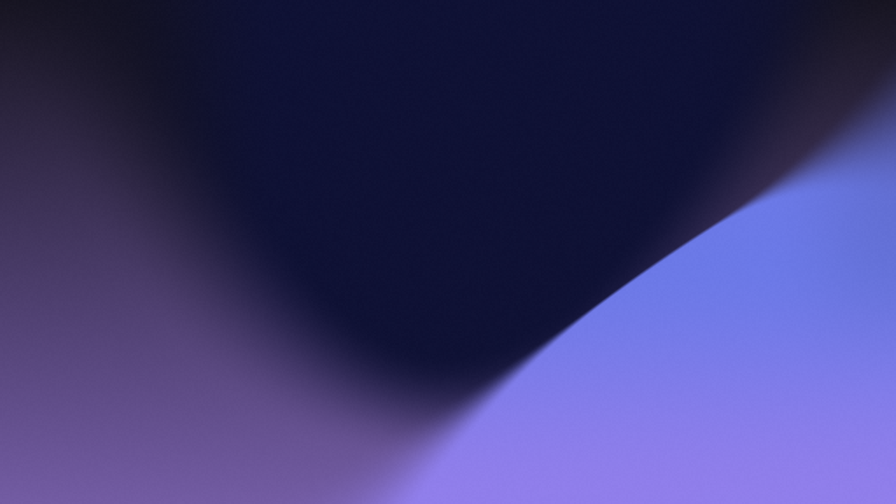
Reproduce this background procedurally as a Shadertoy shader.

```glsl
// Soft dusk gradient: a mauve glow and a periwinkle wave around a deep navy valley.
#define NAVY       vec3(0.058, 0.068, 0.205)
#define INK        vec3(0.072, 0.070, 0.140)
#define MAUVE      vec3(0.450, 0.360, 0.640)
#define LILAC      vec3(0.565, 0.495, 0.920)
#define PERIWINKLE vec3(0.420, 0.475, 0.905)
#define VALLEY_LOW vec2(0.50, 0.19)
#define VALLEY_BEND 4.5
#define GRAIN      0.010

// Height of the wave's edge at horizontal position x.
float waveEdge(float x) {
    float t = x - 0.70;
    return 0.437 + t * (1.27 + t * (-0.85 + 0.5 * t));
}

// Half width of the wave's blur: crisp in the middle, wide at both ends.
float waveBlur(float x) {
    float leftEnd = max(0.68 - x, 0.0);
    float rightEnd = max(x - 0.79, 0.0);
    return 0.003 + 1.8 * leftEnd * leftEnd + 3.6 * rightEnd * rightEnd;
}

// Signed distance above the parabolic valley floor, in canvas heights.
float valleyDistance(vec2 p, float aspect) {
    float x = p.x - VALLEY_LOW.x;
    float slope = 2.0 * VALLEY_BEND * x / aspect;
    return (p.y - VALLEY_LOW.y - VALLEY_BEND * x * x) / sqrt(1.0 + slope * slope);
}

float hash(vec2 cell) {
    vec3 q = fract(cell.xyx * 0.1031);
    q += dot(q, q.yzx + 33.33);
    return fract((q.x + q.y) * q.z);
}

void mainImage(out vec4 fragColor, in vec2 fragCoord) {
    vec2 p = fragCoord / iResolution.xy;
    float aspect = iResolution.x / iResolution.y;

    // Night sky, inkier toward the left and the upper right corner
    float inkiness = smoothstep(0.32, 0.12, p.x)
                   + 0.7 * smoothstep(0.75, 1.0, p.x) * smoothstep(0.5, 1.0, p.y);
    vec3 color = mix(NAVY, INK, min(inkiness, 1.0));

    // Mauve glow rising on the left
    float glowBlur = mix(0.16, 0.11, smoothstep(0.2, 0.5, p.x));
    float glow = 1.0 - smoothstep(-glowBlur, glowBlur, valleyDistance(p, aspect));
    color = mix(color, mix(MAUVE, vec3(0.09, 0.08, 0.13), p.y), glow);

    // Bright wave on the right, dimmed a little at the far edge
    float blur = waveBlur(p.x) + 1.0 / iResolution.y;
    float wave = smoothstep(-blur, blur, waveEdge(p.x) - p.y);
    vec3 waveColor = mix(LILAC, PERIWINKLE, smoothstep(0.0, 0.5, p.y));
    waveColor *= 1.0 - 0.08 * smoothstep(0.85, 1.0, p.x) * smoothstep(0.2, 0.6, p.y);
    color = mix(color, waveColor, wave);

    // Fine film grain
    float grain = hash(floor(p * vec2(288.0 * aspect, 288.0))) - 0.5;
    fragColor = vec4(color + GRAIN * grain, 1.0);
}
```
